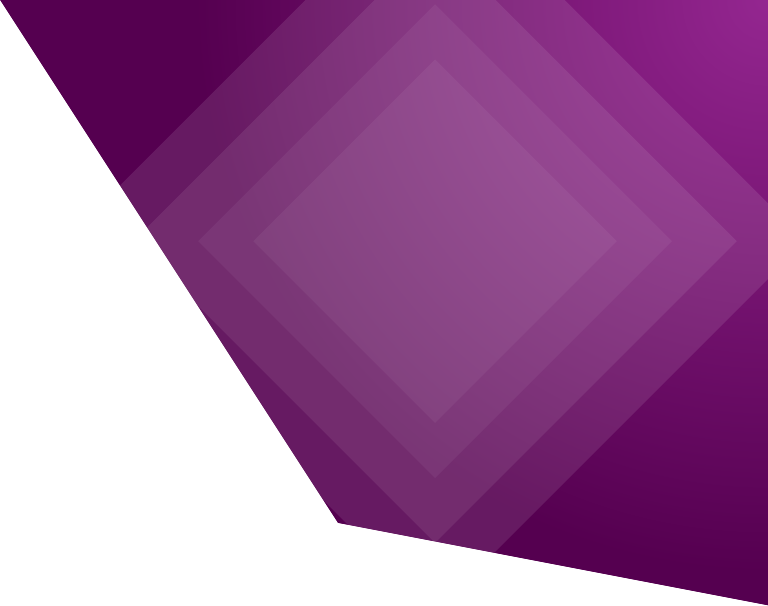
Reproduce this background procedurally as a WebGL 1 fragment shader.

```glsl
precision highp float;

uniform vec2 u_resolution;

const vec3 DEEP_PLUM = vec3(0.335, 0.0, 0.315);
const vec3 BRIGHT_VIOLET = vec3(0.58, 0.15, 0.565);
const vec3 WHITE = vec3(1.0);

// Coverage of the region where the distance is negative
float fill(float dist, float pixel) {
    return 1.0 - smoothstep(-0.5 * pixel, 0.5 * pixel, dist);
}

// Signed distance to a diamond with the given half diagonal
float diamond(vec2 p, vec2 center, float halfDiagonal) {
    vec2 d = abs(p - center);
    return (d.x + d.y - halfDiagonal) * 0.70710678;
}

// Signed distance to the line from a to b, negative on its left side
float leftOf(vec2 p, vec2 a, vec2 b) {
    vec2 along = normalize(b - a);
    return dot(p - a, vec2(along.y, -along.x));
}

// Glow fading from a focus to the deep colour
vec3 radialGlow(vec2 p, vec2 focus, float radius) {
    float t = clamp(distance(p, focus) / radius, 0.0, 1.0);
    return mix(BRIGHT_VIOLET, DEEP_PLUM, t);
}

// Translucent white diamond laid over a colour
vec3 veil(vec3 color, vec2 p, vec2 center, float size, float alpha, float pixel) {
    return mix(color, WHITE, alpha * fill(diamond(p, center, size), pixel));
}

void main() {
    // Units of canvas height
    float pixel = 1.0 / u_resolution.y;
    vec2 p = gl_FragCoord.xy * pixel;
    float aspect = u_resolution.x * pixel;

    vec3 color = radialGlow(p, vec2(aspect, 1.0), 0.94);

    // Nested diamonds, outermost first
    vec2 center = vec2(0.5665 * aspect, 0.602);
    color = veil(color, p, center, 0.612, 0.10, pixel);
    color = veil(color, p, center, 0.498, 0.08, pixel);
    color = veil(color, p, center, 0.391, 0.05, pixel);
    color = veil(color, p, center, 0.300, 0.05, pixel);

    // Slanted panel on a white page
    vec2 topLeft = vec2(0.0, 1.0);
    vec2 corner = vec2(0.440 * aspect, 0.137);
    vec2 bottomRight = vec2(aspect, 0.001);
    float panel = max(leftOf(p, topLeft, corner), leftOf(p, corner, bottomRight));
    color = mix(WHITE, color, fill(panel, pixel));

    gl_FragColor = vec4(color, 1.0);
}
```
